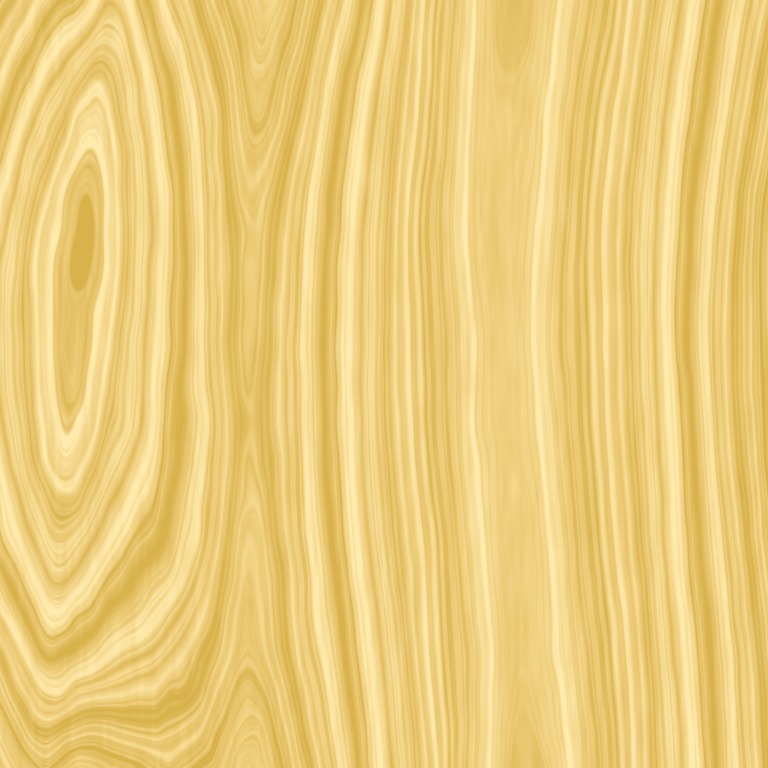
Reproduce this texture procedurally as a Shadertoy shader.

```glsl
float hash(vec2 p) {
    vec3 q = fract(vec3(p.xyx) * 0.1031);
    q += dot(q, q.yzx + 33.33);
    return fract((q.x + q.y) * q.z);
}

// Smooth value noise, centred on zero
float noise(vec2 p) {
    vec2 i = floor(p), f = fract(p);
    f = f * f * (3.0 - 2.0 * f);
    float low = mix(hash(i), hash(i + vec2(1, 0)), f.x);
    float high = mix(hash(i + vec2(0, 1)), hash(i + vec2(1, 1)), f.x);
    return mix(low, high, f.y) - 0.5;
}

// Triangle wave with rounded tips, shaped from a cosine
float roundedTriangle(float c) {
    return asin(0.975 * c) / asin(0.975);
}

// Growth height: a pointed knot, a cathedral saddle, a calm column, straight grain
float growth(vec2 p) {
    float profile;
    if (p.x < 0.345) {
        profile = 0.5 + 0.5 * roundedTriangle(cos(3.14159 * (p.x - 0.12) / 0.225));
    } else if (p.x < 0.66) {
        float t = (p.x - 0.345) / 0.315;
        float c = cos(3.14159 * t);
        profile = 0.65 - 0.65 * mix(roundedTriangle(c), c, t);
    } else {
        profile = 1.3 - 4.8 * (length(vec2(p.x - 0.66, 0.06)) - 0.06);
    }
    float toSaddle = smoothstep(0.12, 0.345, p.x);
    float bend = mix(3.0, 1.0, toSaddle) - 1.25 * smoothstep(0.345, 0.66, p.x);
    float dy = p.y - mix(0.62, 0.5, toSaddle);
    return profile - bend * dy * dy;
}

// Layered bands along the growth height, faded where too fine to resolve
float bands(float h) {
    float sum = 0.0, weight = 0.45, freq = 11.0;
    for (int i = 0; i < 5; i++) {
        float fade = 1.0 - smoothstep(0.6, 1.3, fwidth(h * freq));
        sum += weight * fade * noise(vec2(h * freq + 67.0, float(i) * 7.0 + 3.0));
        weight *= 0.86;
        freq *= 2.1;
    }
    return sum;
}

void mainImage(out vec4 fragColor, in vec2 fragCoord) {
    vec2 uv = fragCoord / iResolution.xy;

    // Lean the knot and let the grain wander sideways
    vec2 p = uv;
    p.x -= 0.08 * (uv.y - 0.6) * (1.0 - smoothstep(0.05, 0.4, uv.x));
    p.x += 0.055 * noise(uv * vec2(3.0, 1.6) + 11.0);
    p.x += 0.008 * noise(uv * vec2(9.0, 3.0) + 23.0);

    // Ripples are strongest around the knot
    float ripple = 1.2 - 0.7 * smoothstep(0.1, 0.5, uv.x);
    float h = growth(p);
    h += 0.07 * noise(uv * vec2(6.0, 1.6) + 5.0);
    h += 0.065 * ripple * noise(uv * vec2(18.0, 7.0) + 31.0);
    h += 0.025 * ripple * noise(uv * vec2(50.0, 20.0) + 47.0);

    // Softer grain in the flat columns
    float calm = 0.55 * exp(-pow((p.x - 0.66) / 0.05, 2.0))
               + 0.35 * exp(-pow((p.x - 0.345) / 0.03, 2.0));
    float tone = 0.54 + 1.25 * bands(h) * (1.0 - calm) - 0.06 * calm;

    // Pale ring and dark heart of the knot
    float knot = 1.0 - smoothstep(0.2, 0.3, p.x);
    tone += mix(0.1, 0.28, knot) * exp(-pow((h - 0.82) / 0.07, 2.0));
    tone -= 0.5 * knot * smoothstep(0.9, 1.0, h);

    // Fine vertical fibres
    tone += 0.15 * noise(uv * vec2(190.0, 22.0));
    tone += 0.13 * noise(uv * vec2(70.0, 6.0) + 71.0);
    tone = clamp(tone, 0.0, 1.0);

    vec3 honey = vec3(0.85, 0.70, 0.30);
    vec3 straw = vec3(0.93, 0.80, 0.475);
    vec3 cream = vec3(1.0, 0.92, 0.68);
    vec3 color = mix(honey, straw, min(tone * 2.0, 1.0));
    color = mix(color, cream, max(tone * 2.0 - 1.0, 0.0));
    fragColor = vec4(color, 1.0);
}
```
